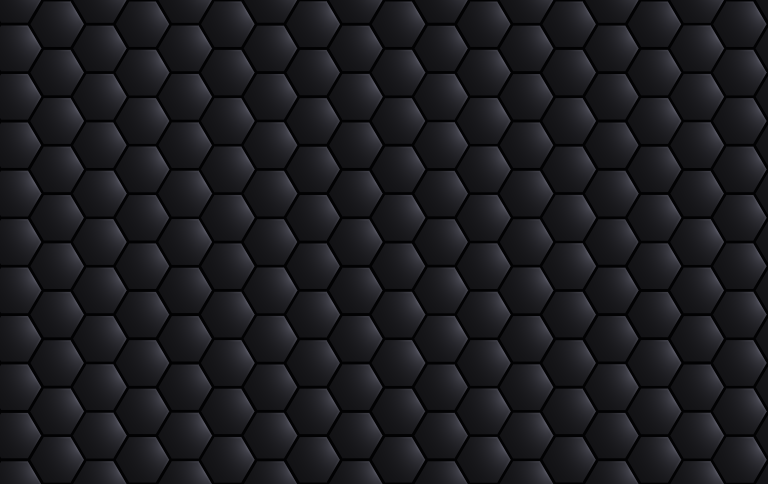
Write a Shadertoy shader that draws this pattern.

```glsl
// Dark hexagonal tiles with black gaps, each lit from its upper right edge

float hash(vec2 p) {
    return fract(sin(dot(p, vec2(127.1, 311.7))) * 43758.5453);
}

// Distance to a flat-topped hexagon's centre, 0.5 on its sides
float hexDistance(vec2 p) {
    p = abs(p);
    return max(p.y, dot(p, vec2(0.8660, 0.5)));
}

void mainImage(out vec4 fragColor, in vec2 fragCoord) {
    const vec2 repeats = vec2(9.0, 10.0);
    const vec2 pitch = vec2(1.7320, 1.0);
    vec2 uv = fragCoord / iResolution.xy;
    vec2 p = (uv * repeats - vec2(0.17, 0.0)) * pitch;
    float pixel = repeats.y / iResolution.y;

    // Nearest centre of the two interleaved lattices
    vec2 a = mod(p + 0.5 * pitch, pitch) - 0.5 * pitch;
    vec2 b = mod(p, pitch) - 0.5 * pitch;
    vec2 local = dot(a, a) < dot(b, b) ? a : b;

    // Cell number wraps at the canvas borders
    vec2 cell = mod(round((p - local) / pitch * 2.0), repeats * 2.0);
    float vary = hash(cell) - 0.5;

    // Sheen fading away from the middle of the upper right side
    const vec2 lightDir = vec2(0.8660, 0.5);
    float toward = dot(local, lightDir);
    float along = dot(local, vec2(-lightDir.y, lightDir.x));
    float sheen = exp(-3.1 * length(vec2(0.5 - toward, 0.7 * along)));
    float shade = 0.058 + 0.26 * sheen * (1.0 + 0.12 * vary);

    // Thin bright bevel on the lit sides
    float d = hexDistance(local);
    shade += 0.045 * smoothstep(0.42, 0.465, d) * smoothstep(0.15, 0.45, toward);

    // Gap between tiles, slightly uneven in width
    float tileEdge = 0.471 + 0.006 * vary;
    float tile = 1.0 - smoothstep(-0.6 * pixel, 0.6 * pixel, d - tileEdge);
    vec3 color = mix(vec3(0.008, 0.008, 0.012), shade * vec3(1.0, 1.0, 1.14), tile);
    fragColor = vec4(color, 1.0);
}
```
